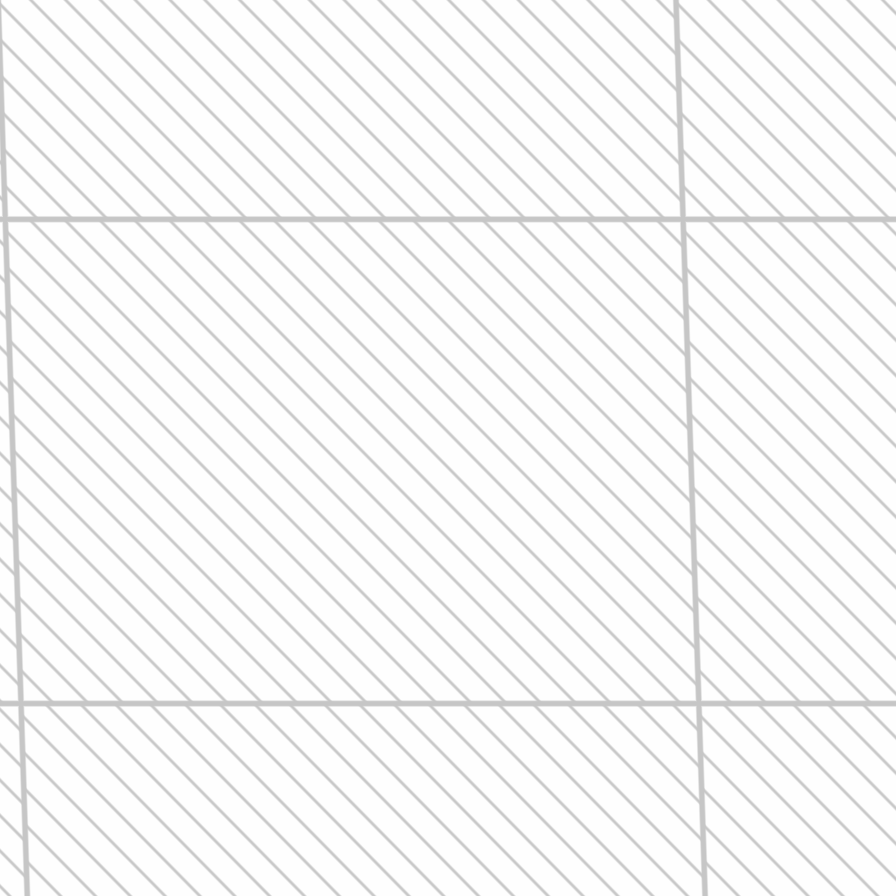
Reproduce this pattern procedurally as a Shadertoy shader.

```glsl
const vec3 PAPER = vec3(0.995);
const vec3 HATCH_GREY = vec3(0.785);
const vec3 GRID_GREY = vec3(0.775);

const vec2 CELL = vec2(0.7565, 0.5404);
const vec2 CORNER = vec2(0.0059, 0.2448);
const float LEAN = 0.0325;          // sideways drift of the upright lines

const float HATCH_STEP = 0.03887;   // measured along a horizontal
const float HATCH_START = 0.02695;
const float HATCH_RUN = 0.985;      // horizontal run per unit of descent

const float HATCH_WIDTH = 0.0032;
const float GRID_WIDTH = 0.0062;

// Distance to the nearest multiple of period
float repeatDistance(float x, float period) {
    return abs(x - period * round(x / period));
}

// Soft-edged coverage of a line of the given full width
float lineCoverage(float dist, float width, float soft) {
    return 1.0 - smoothstep(-soft, soft, dist - 0.5 * width);
}

// Shift rows sideways so that leaning uprights become vertical
vec2 straighten(vec2 p, float lean) {
    return vec2(p.x - lean * p.y, p.y);
}

// Diagonal strokes, restarted at the corner of every cell
float hatchDistance(vec2 local, float lean, float run) {
    float across = local.x + (lean - run) * local.y - HATCH_START;
    return repeatDistance(across, HATCH_STEP) * inversesqrt(1.0 + run * run);
}

// Nearest of the horizontal and upright cell borders
float gridDistance(vec2 q, vec2 cell, float lean) {
    float upright = repeatDistance(q.x, cell.x) * inversesqrt(1.0 + lean * lean);
    return min(upright, repeatDistance(q.y, cell.y));
}

void mainImage(out vec4 fragColor, in vec2 fragCoord) {
    // Canvas units, with y running downwards
    vec2 p = vec2(fragCoord.x, iResolution.y - fragCoord.y) / iResolution.y;
    float soft = max(0.0013, 0.7 / iResolution.y);

    vec2 q = straighten(p - CORNER, LEAN);
    vec2 local = mod(q, CELL);

    float hatch = lineCoverage(hatchDistance(local, LEAN, HATCH_RUN), HATCH_WIDTH, soft);
    float grid = lineCoverage(gridDistance(q, CELL, LEAN), GRID_WIDTH, soft);

    // Borders lie over the strokes
    vec3 color = mix(PAPER, HATCH_GREY, hatch);
    color = mix(color, GRID_GREY, grid);
    fragColor = vec4(color, 1.0);
}
```
